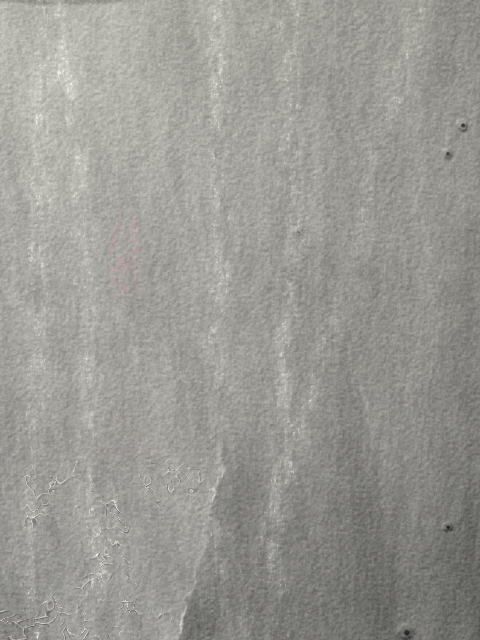
Reproduce this texture procedurally as a Shadertoy shader.

```glsl
// Weathered grey painted metal: pale vertical runs, fine grain, flaking paint, scratches and screws.
#define BASE_TONE 0.598
#define GRAIN_AMOUNT 0.17
#define GRAIN_SCALE 165.0
#define STREAK_AMOUNT 0.075
#define FLECK_AMOUNT 0.16
#define FLAKE_SCALE 40.0
#define FLAKE_AMOUNT 0.22
#define SCRATCH_AMOUNT 0.09
#define WARM_TINT vec3(1.010, 1.004, 0.962)
#define PINK vec3(0.82, 0.57, 0.62)

float hash(vec2 p) {
    vec3 q = fract(vec3(p.xyx) * 0.1031);
    q += dot(q, q.yzx + 33.33);
    return fract((q.x + q.y) * q.z);
}

vec2 hash2(vec2 p) { return vec2(hash(p), hash(p + 71.7)); }

float noise(vec2 p) {
    vec2 i = floor(p), f = fract(p);
    f = f * f * (3.0 - 2.0 * f);
    return mix(mix(hash(i), hash(i + vec2(1, 0)), f.x),
               mix(hash(i + vec2(0, 1)), hash(i + vec2(1, 1)), f.x), f.y);
}

float fbm(vec2 p) {
    float sum = 0.0, amp = 0.5;
    for (int i = 0; i < 4; i++) {
        sum += amp * noise(p);
        p = mat2(1.6, 1.2, -1.2, 1.6) * p + 17.3;
        amp *= 0.5;
    }
    return sum;
}

float bump(float d, float width) { return exp(-d * d / (width * width)); }

// Distance to the nearest cell border, in cells
float cellBorder(vec2 p) {
    vec2 i = floor(p);
    float near = 9.0, second = 9.0;
    for (int y = -1; y <= 1; y++)
    for (int x = -1; x <= 1; x++) {
        vec2 c = i + vec2(x, y);
        float d = length(c + hash2(c + 40.0) - p);
        second = min(second, max(near, d));
        near = min(near, d);
    }
    return second - near;
}

// One short stroke in some of the grid cells
float scratches(vec2 p, float scale, float angle, float share, float width) {
    vec2 q = p * scale, id = floor(q);
    vec2 c = fract(q) - 0.35 - 0.3 * hash2(id + 9.0);
    float a = angle + 1.2 * (hash(id + 5.0) - 0.5);
    vec2 dir = vec2(cos(a), sin(a));
    float halfLength = 0.05 + 0.25 * hash(id + 3.0);
    float d = length(c - dir * clamp(dot(c, dir), -halfLength, halfLength)) / scale;
    return (1.0 - smoothstep(0.0, width, d)) * step(hash(id + 23.0), share);
}

// Screw head: dark hole, shaded rim, lit from the upper left
float screw(vec2 p, vec2 centre, float radius) {
    vec2 d = (p - centre) / radius;
    float r = length(d) + 0.4 * (noise(p * 170.0) - 0.5);
    float hole = 1.0 - smoothstep(0.2, 0.5, length(d - vec2(0.15, -0.1)));
    return bump(r - 0.85, 0.35) * (dot(d, vec2(-0.10, 0.14)) - 0.04) - 0.30 * hole;
}

void mainImage(out vec4 fragColor, in vec2 fragCoord) {
    vec2 p = fragCoord / iResolution.x;
    vec2 uv = fragCoord / iResolution.xy;
    float aa = 1.0 / iResolution.x;

    // Broad light and stains
    float tone = BASE_TONE + 0.08 * (smoothstep(0.0, 1.0, uv.y) - 0.5) + 0.06 * (0.5 - uv.x);
    tone += 0.10 * (fbm(p * 3.0 + 4.0) - 0.47) + 0.05 * bump(length(p - vec2(0.15, 1.22)), 0.21);
    tone -= 0.08 * smoothstep(0.38, 0.6, uv.x) * (1.0 - smoothstep(0.0, 0.42, uv.y));
    tone -= 0.05 * smoothstep(0.85, 1.0, uv.x) + 0.12 * bump(length(p), 0.11);
    float topEdge = 0.975 + 0.03 * uv.x + 0.02 * noise(p * 9.0);
    tone -= 0.12 * smoothstep(topEdge, topEdge + 0.008, uv.y) * (1.0 - smoothstep(0.3, 0.5, uv.x));
    float wedge = p.x - 0.86 + 0.18 * p.y + 0.03 * fbm(p * 14.0);
    tone -= 0.045 * bump(wedge + 0.03, 0.035) * step(wedge, 0.0) * smoothstep(0.75, 0.4, p.y);

    // Pale runs, each with a position and a lean
    vec2 runs[5] = vec2[5](vec2(0.17, -0.05), vec2(0.455, 0.0), vec2(0.60, 0.03),
                           vec2(0.72, 0.28), vec2(0.08, 0.02));
    float wobble = 0.05 * (fbm(p * vec2(7.0, 6.0)) - 0.47);
    float patches = smoothstep(0.35, 0.65, fbm(p * vec2(75.0, 26.0)));
    float run = 0.0;
    for (int i = 0; i < 5; i++) {
        float d = p.x - runs[i].x - runs[i].y * (p.y - 0.75) + wobble;
        run += bump(d, 0.024) * (0.25 + 0.75 * noise(vec2(p.y * 3.5, float(i) * 7.3)));
    }
    tone += STREAK_AMOUNT * run * (0.25 + patches);
    vec2 fan = vec2(p.x + 0.25 * (uv.x - 0.5) * (1.0 - p.y) + wobble, p.y);
    tone += 0.09 * (fbm(fan * vec2(30.0, 4.0)) - 0.47) + 0.09 * (fbm(fan * vec2(95.0, 22.0)) - 0.47);

    // Fine embossed grain with bright flecks
    vec2 g = p * GRAIN_SCALE;
    float relief = fbm(g) - fbm(g + vec2(0.5, -0.6));
    tone += GRAIN_AMOUNT * (0.75 * relief + 0.7 * (fbm(g * vec2(1.0, 1.3) + 60.0) - 0.47));
    float wear = 0.2 + 0.8 * min(run * (0.3 + patches), 1.0);
    tone += FLECK_AMOUNT * wear * smoothstep(0.58, 0.78, fbm(g * vec2(1.1, 0.8) + 130.0));

    // Flaking paint, ending at a torn slanted edge
    float tear = p.x - 0.375 - 0.23 * p.y + 0.035 * (fbm(p * 26.0) - 0.5);
    float low = 1.0 - smoothstep(0.30, 0.44, p.y);
    float flaking = low * (1.0 - smoothstep(-0.01, 0.0, tear)) * smoothstep(0.36, 0.56, fbm(p * vec2(12.0, 6.0) + 8.0));
    vec2 cell = p * FLAKE_SCALE + 1.4 * vec2(noise(p * 55.0), noise(p * 55.0 + 19.0));
    float lit = 1.0 - smoothstep(0.0, 0.14, cellBorder(cell));
    float shade = 1.0 - smoothstep(0.0, 0.16, cellBorder(cell + vec2(-0.08, 0.12)));
    tone += flaking * (0.03 + FLAKE_AMOUNT * smoothstep(0.4, 0.65, fbm(p * 45.0)) * (lit - 0.7 * shade));
    tone += low * (0.15 * bump(tear, 0.004) * (0.3 + patches) - 0.05 * smoothstep(0.0, 0.006, tear) * bump(tear, 0.08));
    tone -= 0.13 * bump(length((p - vec2(0.42, 0.02)) * vec2(1.0, 0.5)), 0.035) * smoothstep(0.0, 0.006, tear);

    // Pale scratches, chips and screws
    tone += SCRATCH_AMOUNT * wear * scratches(p, 75.0, 0.9, 0.3, 0.001 + aa);
    tone += 0.22 * bump(length(p - vec2(0.444, 0.646)) + 0.006 * (noise(p * 200.0) - 0.5), 0.005);
    tone += 0.5 * screw(p, vec2(0.62, 0.85), 0.010) + screw(p, vec2(0.963, 1.073), 0.012);
    tone += screw(p, vec2(0.932, 1.014), 0.011) + screw(p, vec2(0.932, 0.236), 0.010) + screw(p, vec2(0.845, 0.017), 0.016);

    // Tint and patches of pink scratches
    vec3 color = tone * mix(WARM_TINT, vec3(1.0), 0.4 * (1.0 - uv.y));
    float blush = smoothstep(1.0, 0.5, length((p - vec2(0.26, 0.80)) * vec2(20.0, 8.0)));
    blush += 0.4 * bump(length(p - vec2(0.27, 0.42)), 0.06);
    color = mix(color, PINK, blush * (0.04 + 0.75 * scratches(p, 62.0, 0.9, 0.6, 0.0015 + aa)));
    fragColor = vec4(clamp(color, 0.0, 1.0), 1.0);
}
```
